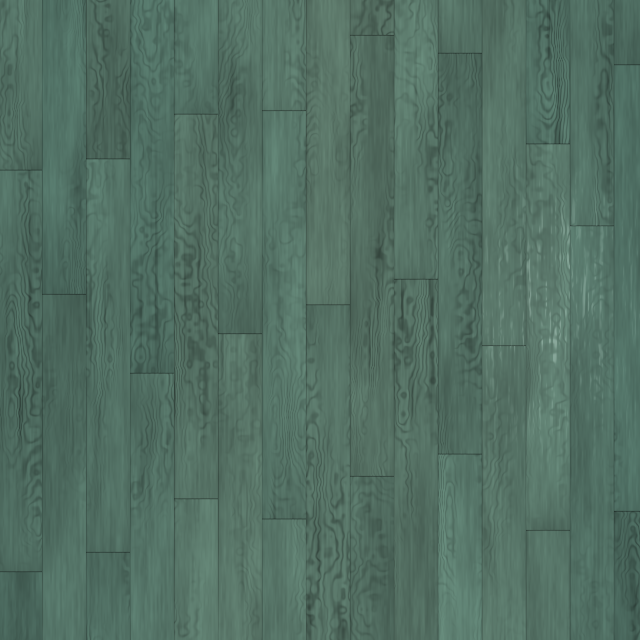
Give the GLSL for this texture, as a Shadertoy shader.

```glsl
// Green stained oak floor: narrow upright planks with staggered butt joints.
// Each plank has its own tone, drawn-out pores and flame grain, which is made
// from the contour lines of stretched noise; a soft sheen lies on the right.

const float PLANK_WIDTH = 0.0687;
const float FIRST_OFFSET = 0.0023;               // part of the first plank cut off at the left
const vec2 LENGTH_RANGE = vec2(0.60, 0.70);
const float STAGGER_START = 0.40;
const float STAGGER_STEP = 0.488;                // joint shift from column to column
const float STAGGER_JITTER = 0.45;
const float SEAM_HALF = 0.0008;
const float JOINT_HALF = 0.0009;
const float SEAM_DEPTH = 0.19;
const float JOINT_DEPTH = 0.30;
const float RING_COUNT = 10.0;
const float RING_DEPTH = 0.22;
const float PORE_DEPTH = 0.17;
const float CLOUD_DEPTH = 0.31;
const float TONE_SPREAD = 0.14;
const float FLOOR_SPREAD = 0.20;                 // slow change of light over the floor
const float BRIGHTNESS = 1.005;
const vec3 COOL_GREEN = vec3(0.312, 0.444, 0.398);
const vec3 WARM_GREEN = vec3(0.348, 0.452, 0.398);
const vec3 SHEEN_COLOR = vec3(0.68, 0.78, 0.74);
const vec2 SHEEN_CENTER = vec2(0.87, 0.52);
const vec2 SHEEN_SIZE = vec2(0.13, 0.17);

float hash(vec2 p) {
    vec3 q = fract(vec3(p.xyx) * 0.1031);
    q += dot(q, q.yzx + 33.33);
    return fract((q.x + q.y) * q.z);
}

float noise(vec2 p) {
    vec2 i = floor(p), f = fract(p);
    f = f * f * (3.0 - 2.0 * f);
    return mix(mix(hash(i), hash(i + vec2(1, 0)), f.x),
               mix(hash(i + vec2(0, 1)), hash(i + vec2(1, 1)), f.x), f.y);
}

float fbm(vec2 p) {
    float sum = 0.0, weight = 0.5;
    for (int i = 0; i < 4; i++) {
        sum += weight * noise(p);
        p = p * 2.03 + 17.3;
        weight *= 0.5;
    }
    return sum / 0.9375;
}

// Coverage of a line, given the distance to its middle
float line(float dist, float halfWidth, float pixel) {
    return clamp((halfWidth - dist) / pixel + 0.5, 0.0, 1.0);
}

// Flame grain: x is measured in planks, y in canvas heights
float flameGrain(vec2 p) {
    float field = noise(p * vec2(1.7, 4.5)) + 0.35 * noise(p * vec2(3.0, 13.0) + 9.0);
    float wobble = noise(p * vec2(7.0, 95.0)) - 0.5;
    float wave = 0.5 + 0.5 * sin(6.2832 * (RING_COUNT * field + 0.95 * wobble));
    return wave * wave;
}

void mainImage(out vec4 fragColor, in vec2 fragCoord) {
    vec2 uv = fragCoord / iResolution.xy;
    float pixel = 1.0 / iResolution.y;

    // Plank layout: column, then row counted from the top
    float across = (uv.x + FIRST_OFFSET) / PLANK_WIDTH;
    float column = floor(across);
    float u = fract(across);
    float plankLength = mix(LENGTH_RANGE.x, LENGTH_RANGE.y, hash(vec2(column, 5.0)));
    float phase = fract(STAGGER_START + STAGGER_STEP * column
                        + STAGGER_JITTER * (hash(vec2(column, 11.0)) - 0.5));
    float along = (1.0 - uv.y) / plankLength - phase;
    float row = floor(along);
    float v = fract(along);
    vec2 id = vec2(column, row + 40.0);
    float seed = hash(id + 3.7);

    // Plank tone, warmer towards the middle of the floor
    float warmth = 0.45 * hash(id + 21.0) + 0.55 * exp(-pow((uv.x - 0.55) / 0.3, 2.0));
    vec3 color = mix(COOL_GREEN, WARM_GREEN, clamp(warmth, 0.0, 1.0));
    float shade = BRIGHTNESS + TONE_SPREAD * (seed - 0.5);
    shade += FLOOR_SPREAD * (fbm(uv * 2.2 + 4.0) - 0.5);
    shade -= 0.07 * smoothstep(0.35, 0.0, uv.x);

    // Grain, unlike on every plank
    vec2 wood = vec2(u, uv.y) + vec2(seed * 61.0, hash(id + 8.0) * 47.0);
    float flame = flameGrain(wood);
    float flameArea = smoothstep(0.40, 0.70, fbm(wood * vec2(1.6, 4.0) + 30.0));
    flameArea *= mix(0.3, 1.2, hash(id + 14.0));
    float pores = 0.6 * noise(wood * vec2(22.0, 16.0)) + 0.4 * noise(wood * vec2(31.0, 70.0));
    float cloud = fbm(wood * vec2(1.8, 6.0) + 70.0);
    float streak = smoothstep(0.74, 0.92, noise(wood * vec2(9.0, 5.0) + 50.0));
    shade -= RING_DEPTH * flameArea * (flame - 0.25);
    shade += PORE_DEPTH * (pores - 0.5) + CLOUD_DEPTH * (cloud - 0.5);
    shade -= 0.17 * streak * flameArea;

    // Seams, joints and the dirt next to them
    float seamDist = min(u, 1.0 - u) * PLANK_WIDTH;
    float jointDist = min(v, 1.0 - v) * plankLength;
    float seamWear = mix(0.4, 1.3, noise(vec2(floor(across + 0.5) * 7.0, uv.y * 9.0)));
    shade *= 1.0 - SEAM_DEPTH * seamWear * line(seamDist, SEAM_HALF, pixel);
    shade *= 1.0 - JOINT_DEPTH * line(jointDist, JOINT_HALF, pixel);
    shade *= 1.0 - 0.04 * exp(-seamDist / 0.003);
    shade *= 1.0 - 0.11 * seed * exp(-(1.0 - v) * plankLength / 0.03);
    color *= shade;

    // Sheen with bright flecks between the grain lines
    vec2 s = (uv - SHEEN_CENTER) / SHEEN_SIZE;
    float sheen = exp(-dot(s, s)) * mix(0.3, 1.0, seed);
    float fleck = smoothstep(0.58, 0.85, pores) * (1.0 - flame);
    color = mix(color, SHEEN_COLOR, sheen * (0.08 + 0.50 * fleck));

    fragColor = vec4(color, 1.0);
}
```
